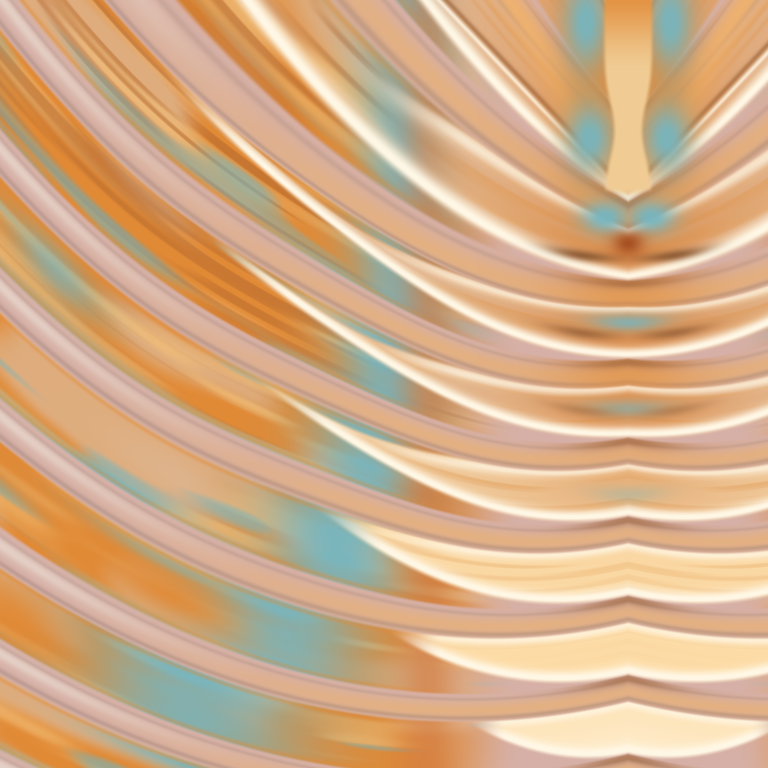
Write a Shadertoy shader that draws this background.

```glsl
// Mirrored folds of glossy satin ribs with cream blades, amber streaks and teal pools.

float hash(vec2 p) {
  vec3 q = fract(vec3(p.xyx) * .1031);
  q += dot(q, q.yzx + 33.33);
  return fract((q.x + q.y) * q.z);
}

float noise(vec2 p) {
  vec2 c = floor(p), f = fract(p), e = vec2(1, 0);
  f = f * f * (3. - 2. * f);
  return mix(mix(hash(c), hash(c + e), f.x), mix(hash(c + e.yx), hash(c + 1.), f.x), f.y);
}

// Soft bell of given centre and width
float bell(float x, float centre, float width) {
  float q = (x - centre) / width;
  return exp(-q * q);
}

// Soft ellipse: centre in xy, size in zw
float spot(vec2 p, vec4 e) {
  vec2 q = (p - e.xy) / e.zw;
  return exp(-dot(q, q));
}

// Depth from the top of fold k at distance d from the mirror axis
float foldDepth(float d, float k) {
  float up = max(k, 0.);
  float slope = .24 - .0016 * up * up * up - .35 * max(k - 5., 0.);
  float bend = .56 + .1 * k - .005 * k * k - .05 * min(k, 0.);
  float lift = .03 * bell(d, .4, .22) * smoothstep(.3, 2.5, k) * (1. - smoothstep(4.5, 5.5, k));
  return .901 - .1027 * k + slope * d - bend * d * d - lift;
}

// Fold coordinate by bisection
float foldAt(vec2 p) {
  float lo = -3., hi = 9.;
  for (int i = 0; i < 18; i++) {
    float mid = .5 * (lo + hi);
    if (foldDepth(p.x, mid) > p.y) lo = mid; else hi = mid;
  }
  return lo;
}

void mainImage(out vec4 fragColor, in vec2 fragCoord) {
  vec2 uv = fragCoord / iResolution.xy;
  vec2 p = vec2(abs(uv.x - .818), 1. - uv.y);
  float d = p.x, k = foldAt(p), row = floor(k);
  float u = (k - row - .22) / .65;
  vec2 fold = vec2(d, k);
  vec3 amber = vec3(.88, .54, .21), teal = vec3(.46, .71, .75), cream = vec3(1, .97, .9);
  vec3 sand = vec3(.87, .71, .56), brown = vec3(.6, .37, .2), mauve = vec3(.84, .69, .65);

  // Streaked amber cloth between the ribs
  float upper = smoothstep(1.5, 4., k);
  float broad = noise(vec2(d * 8. + 3., k * 2.6 + 20.));
  float fine = noise(vec2(d * 7. + k, k * 9. + 50.));
  float thin = noise(vec2(d * 6. + 9., k * 21. + 80.));
  vec3 col = mix(amber, sand, .8 * smoothstep(.4, .85, broad));
  col = mix(col, vec3(.95, .75, .47), .65 * smoothstep(.45, .95, fine));
  col = mix(col, vec3(.7, .4, .18), .55 * smoothstep(.45, .9, thin) * upper);
  col = mix(col, sand, .8 * spot(fold, vec4(.583, 1.6, .09, .2)));

  // Teal pools ahead of each blade, with scattered wisps
  float fall = exp(-.5 * row);
  float pool = bell(d, .27 + .18 * fall, .06 + .05 * fall) * step(-1., row) * (.8 + .2 * fine);
  float wisp = .6 * smoothstep(.72, .95, noise(vec2(d * 6. + 31., k * 6. + 11.)));
  wisp += .7 * spot(fold, vec4(.746, 2.6, .06, .2));
  wisp += .5 * bell(u, 0., .1) * smoothstep(.3, .7, fine) * smoothstep(.3, .4, d);
  wisp += .6 * bell(u, .88, .13) * bell(d, .58, .12) * step(row, .5);
  col = mix(col, teal, min(max(pool, wisp), .95));
  col = mix(col, amber, .9 * spot(fold, vec4(.6, .5, .1, .2)));
  col = mix(col, amber, .9 * spot(fold, vec4(.8, -.5, .07, .3)));

  // Rust, then mauve, where the cloth closes on the axis
  col = mix(col, vec3(.82, .47, .25), .6 * bell(d, .26, .04));
  col = mix(col, mauve, 1. - smoothstep(.14, .26, d));

  // Cream blades tapering away from the axis
  float reach = d / (row > 4.5 ? 1.4 : .32 + .104 * row - .006 * row * row);
  float inside = u - pow(reach, mix(1.8, 1., smoothstep(1.5, 3., row)));
  float roof = 1.08 - .22 * bell(d, .36, .13) * smoothstep(.5, 2., row);
  vec3 blade = mix(vec3(.99, .86, .65), vec3(.88, .7, .54), smoothstep(.5, 3.5, row));
  blade = mix(blade, vec3(.88, .61, .33), .45 * smoothstep(.4, .9, thin) * smoothstep(0., 3., k));
  blade = mix(blade, vec3(.86, .53, .26), .75 * bell(d, 0., .13) * upper);
  blade = mix(blade, col, smoothstep(4.5, 5., row) * smoothstep(.18, .3, d));
  float gloss = max(bell(inside, .08, .13), .75 * bell(u, roof - .1, .1) * (1. - smoothstep(.2, .4, d)));
  blade = mix(blade, cream, gloss * (1. - smoothstep(6.35, 6.8, k)));
  blade = mix(blade, cream, .6 * (1. - smoothstep(-1., .6, k)));
  float cover = smoothstep(-.05, .06, inside) * (1. - smoothstep(roof - .06, roof + .03, u));
  cover *= 1. - smoothstep(.75, 1., reach);
  col = mix(col, blade, cover);

  // Rounded satin ribs, mauve above and peach below
  float r = (k - .045 - floor(k + .455)) / .175;
  vec3 rib = mix(mauve, vec3(.89, .69, .51), bell(r, -.2, .65) * (1. - smoothstep(.25, .8, d)));
  rib = mix(rib, vec3(.92, .87, .83), .7 * bell(r, .2, .35) * smoothstep(.45, .85, d));
  rib *= 1. - .11 * bell(r, -.7, .16) - .07 * bell(r, .6, .12);
  rib = mix(rib, amber, .55 * bell(d, 0., .1) * smoothstep(2.5, 4., k));
  rib = mix(rib, brown, .6 * bell(r, .75, .4) * bell(d, 0., .07));
  col = mix(col, amber, .4 * bell(abs(r), 1.12, .13) * (1. - cover) * smoothstep(.2, .35, d));
  col = mix(col, rib, 1. - smoothstep(.85, 1.08, abs(r)));

  // Teal and umber reflections stacked on the axis
  vec2 sag = p + vec2(0, 1.2 * d * d);
  for (float n = 0.; n < 3.; n++) {
    float fade = .8 - .24 * n;
    col = mix(col, brown * .8, fade * spot(sag, vec4(.06, .337 + .101 * n, .045, .007)));
    col = mix(col, teal, fade * spot(sag, vec4(0, .42 + .112 * n, .05, .011)));
  }

  // Pointed crest: outlines, teal lobes and the pale central column
  float crest = 1. - smoothstep(.2, .27, p.y);
  col = mix(col, vec3(.95, .7, .41), .65 * crest * bell(d, .155 - .6 * p.y, .02));
  col = mix(col, brown, .6 * crest * bell(d, .237 - .95 * p.y, .005));
  col = mix(col, cream, .8 * crest * bell(d, .247 - .95 * p.y, .004));
  col = mix(col, amber, .8 * spot(p, vec4(.045, .12, .04, .13)));
  float lobes = spot(p, vec4(.05, .18, .03, .045)) + spot(p, vec4(.055, .03, .028, .06));
  lobes += spot(p, vec4(.03, .283, .032, .022));
  col = mix(col, teal, min(lobes, .95));
  col = mix(col, vec3(.62, .27, .1), .85 * spot(p, vec4(0, .317, .02, .016)));
  float wide = .031 - .013 * bell(p.y, .17, .05);
  float column = (1. - smoothstep(-.004, .004, d - wide)) * (1. - smoothstep(.246, .258, p.y + .2 * d));
  col = mix(col, mix(amber, vec3(.94, .8, .58), smoothstep(-.03, .1, p.y)), column);
  fragColor = vec4(col, 1);
}
```
